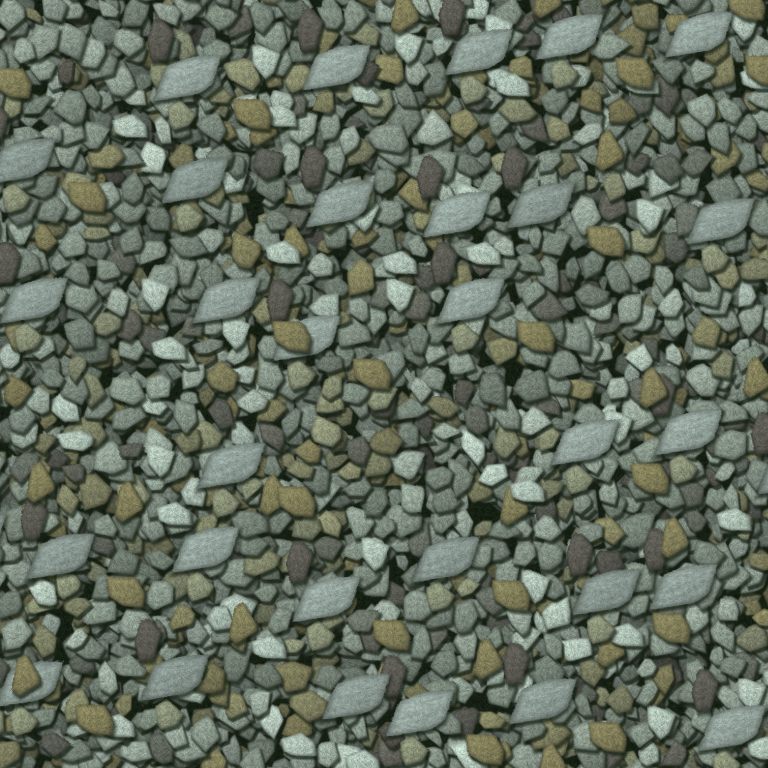
Write a Shadertoy shader that draws this texture.

```glsl
const float TAU = 6.2831853;
const float FLOOR_COUNT = 24.0;    // half buried stones across
const float BED_COUNT = 36.0;      // small stones across
const float TOP_COUNT = 27.0;      // pebbles across, upper layer
const float MOTIF_COUNT = 6.0;     // cells across for slab groups
const float MOTIF_CHANCE = 0.84;
const float JITTER = 0.75;
const float CORNER = 17.0;         // higher gives sharper corners
const float GRAIN_SCALE = 230.0;
const float GRAIN_DEPTH = 0.13;
const float SHADOW_DEPTH = 0.72;
const vec2 SHADOW_SHIFT = vec2(0.0024, -0.0040);
const vec2 LIGHT = vec2(-0.5, 0.85);

const vec3 GAP = vec3(0.08, 0.12, 0.07);
const vec3 SLATE = vec3(0.44, 0.49, 0.44);
const vec3 MINT = vec3(0.60, 0.66, 0.61);
const vec3 PALE = vec3(0.66, 0.73, 0.68);
const vec3 OLIVE = vec3(0.52, 0.55, 0.45);
const vec3 OCHRE = vec3(0.49, 0.48, 0.34);
const vec3 UMBER = vec3(0.35, 0.35, 0.32);
const vec3 SLAB = vec3(0.54, 0.60, 0.57);

// Stones that accompany every slab
const int COMPANIONS = 6;
const vec2 OFFSETS[COMPANIONS] = vec2[](vec2(-0.040, 0.052), vec2(-0.013, -0.047),
    vec2(0.083, -0.044), vec2(0.085, 0.072), vec2(-0.095, 0.010), vec2(-0.078, -0.062));
const vec2 SIZES[COMPANIONS] = vec2[](vec2(0.016, 0.028), vec2(0.018, 0.018),
    vec2(0.023, 0.018), vec2(0.018, 0.024), vec2(0.016, 0.021), vec2(0.021, 0.016));
const vec3 TINTS[COMPANIONS] = vec3[](UMBER, OLIVE, OCHRE, OCHRE, PALE, PALE);

vec4 hash4(vec2 p) {
    vec4 h = fract(p.xyxy * vec4(0.1031, 0.1030, 0.0973, 0.1099));
    h += dot(h, h.wzxy + 33.33);
    return fract((h.xxyz + h.yzzw) * h.zywx);
}

// Layered, warped sines, roughly -1 to 1
float grain(vec2 p) {
    float sum = 0.0;
    for (int i = 0; i < 4; i++) {
        p = mat2(0.8, 0.6, -0.6, 0.8) * p * 1.7 + 1.3 * sin(p.yx * 0.7);
        sum += sin(p.x) * sin(p.y);
    }
    return sum * 0.5;
}

// Irregular six-sided stone with soft corners; negative inside
float outline(vec2 p, float seed) {
    float sum = 0.0;
    for (int k = 0; k < 6; k++) {
        vec4 h = hash4(vec2(float(k) + 1.7, seed));
        float angle = (float(k) + 0.8 * (h.x - 0.5)) * TAU / 6.0;
        float side = dot(p, vec2(cos(angle), sin(angle))) / mix(0.74, 1.12, h.y);
        sum += exp(CORNER * (side - 1.0));
    }
    return log(sum) / CORNER;
}

// Paints one stone and its cast shadow over the colour so far
void layStone(inout vec3 color, vec2 p, vec2 size, float turn, float seed, vec3 tint, float mottle) {
    float reach = 2.2 * max(size.x, size.y);
    if (dot(p, p) > reach * reach) return;
    float c = cos(turn), s = sin(turn);
    mat2 spin = mat2(c, -s, s, c);
    float d = outline(spin * p / size, seed) + 0.04 * mottle;
    float shadow = outline(spin * (p - SHADOW_SHIFT) / size, seed);
    color = mix(color, GAP, SHADOW_DEPTH * (1.0 - smoothstep(-0.1, 0.2, shadow)));

    float slope = dot(p, LIGHT) / max(size.x, size.y);
    float shade = 1.02 + 0.12 * slope - 0.28 * smoothstep(-0.3, 0.05, d);
    vec3 face = tint * (shade + GRAIN_DEPTH * mottle);
    float soft = 1.2 / (iResolution.y * min(size.x, size.y));
    color = mix(face, color, smoothstep(-soft, soft, d));
}

vec3 stoneTint(vec4 h) {
    vec3 tint = mix(SLATE, MINT, h.y);
    if (h.x < 0.08) tint = mix(UMBER, SLATE, 0.6 * h.y);
    else if (h.x > 0.95) tint = PALE;
    else if (h.x > 0.74) tint = mix(OCHRE, OLIVE, h.y);
    return tint * mix(0.86, 1.06, h.z);
}

// Jittered grid of pebbles; upper left ones overlap the rest
void scatter(inout vec3 color, vec2 uv, float count, float salt, float tone, float mottle) {
    for (int j = -1; j <= 1; j++)
    for (int i = 1; i >= -1; i--) {
        vec2 id = floor(uv * count) + vec2(i, j);
        vec4 h = hash4(id + salt), look = hash4(id + salt + 57.3);
        vec2 center = (id + 0.5 + JITTER * (h.xy - 0.5)) / count;
        vec2 size = mix(0.42, 0.62, h.z) * vec2(1.0, mix(0.60, 1.0, h.w)) / count;
        layStone(color, uv - center, size, TAU * look.w, 90.0 * h.w + salt, tone * stoneTint(look), mottle);
    }
}

// Recurring groups: one broad slab with its companions
void layMotifs(inout vec3 color, vec2 uv, float mottle) {
    for (int j = -1; j <= 1; j++)
    for (int i = 1; i >= -1; i--) {
        vec2 id = floor(uv * MOTIF_COUNT) + vec2(i, j);
        vec4 h = hash4(id + 211.4);
        if (h.z > MOTIF_CHANCE) continue;
        vec2 p = uv - (id + 0.5 + 0.65 * (h.xy - 0.5)) / MOTIF_COUNT;
        for (int k = 0; k < COMPANIONS; k++) {
            float kept = hash4(id + 13.0 * float(k) + 5.0).x;
            if (kept < 0.6)
                layStone(color, p - OFFSETS[k], SIZES[k], -0.25, 7.0 + float(k), TINTS[k], mottle);
        }
        float veins = 0.7 * mottle + 0.5 * grain(vec2(p.x * 60.0, p.y * 130.0) + 4.0);
        vec2 skewed = p - vec2(0.5 * p.y, 0.0);
        layStone(color, skewed, vec2(0.041, 0.031), 0.3, 3.0, SLAB * mix(0.94, 1.05, h.w), veins);
    }
}

void mainImage(out vec4 fragColor, in vec2 fragCoord) {
    vec2 uv = fragCoord / iResolution.y;
    float speckle = grain(uv * GRAIN_SCALE);
    vec3 color = GAP * (1.0 + 0.3 * speckle);
    scatter(color, uv, FLOOR_COUNT, 71.0, 0.72, speckle);
    scatter(color, uv, BED_COUNT, 17.0, 0.86, speckle);
    scatter(color, uv, TOP_COUNT, 131.0, 1.0, speckle);
    layMotifs(color, uv, speckle);
    fragColor = vec4(clamp(color, 0.0, 1.0), 1.0);
}
```
